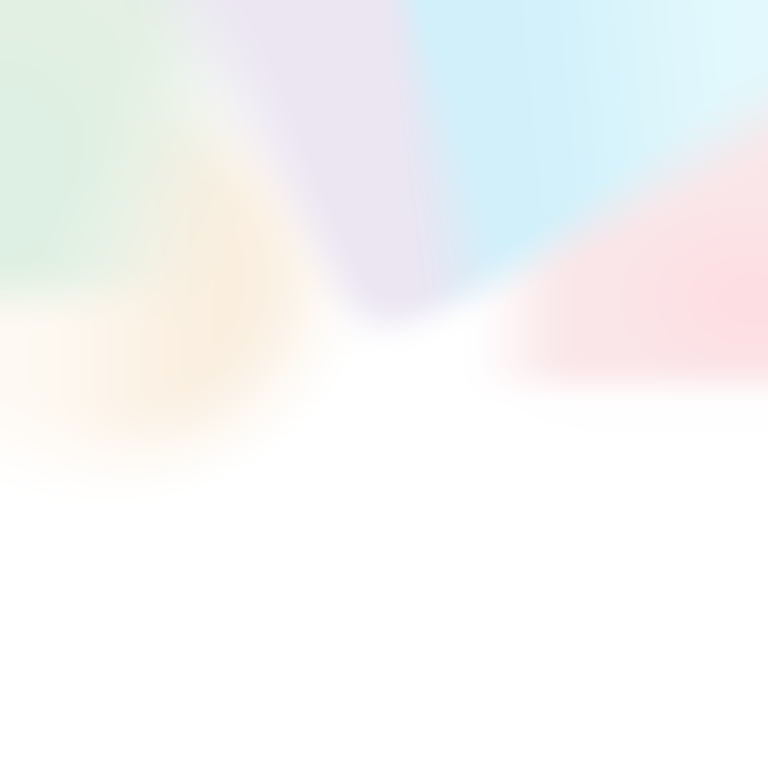
Reproduce this background procedurally as a WebGL 2 fragment shader.

```glsl
#version 300 es
precision highp float;
// Soft pastel veils spreading over the upper half of a white canvas.
// Blurred half-planes and ellipses mask each veil; the veils are then
// layered from back to front: cream, green, pink, then a lavender-blue wedge.

uniform vec2 u_resolution;
out vec4 fragColor;

// Palette
const vec3 WHITE = vec3(1.0);
const vec3 IVORY = vec3(0.997, 0.975, 0.95);
const vec3 PEACH = vec3(0.98, 0.935, 0.875);
const vec3 MINT = vec3(0.865, 0.943, 0.892);
const vec3 SAGE = vec3(0.89, 0.94, 0.89);
const vec3 LAVENDER = vec3(0.922, 0.90, 0.948);
const vec3 SKY = vec3(0.82, 0.942, 0.982);
const vec3 ICE = vec3(0.885, 0.973, 0.988);
const vec3 BLUSH = vec3(0.98, 0.902, 0.912);
const vec3 ROSE = vec3(0.992, 0.872, 0.89);

// Layout, in canvas units
const vec2 CREAM_CENTER = vec2(0.12, 0.64);
const vec2 CREAM_RADII = vec2(0.29, 0.24);
const vec2 MINT_CENTER = vec2(0.0, 0.78);
const vec2 ROSE_CENTER = vec2(0.98, 0.61);
const vec2 WEDGE_LEFT_TOP = vec2(0.265, 0.95);
const vec2 WEDGE_LEFT_LOW = vec2(0.455, 0.60);
const vec2 WEDGE_RIGHT_LOW = vec2(0.55, 0.575);
const vec2 WEDGE_RIGHT_TOP = vec2(0.90, 0.79);
const vec2 GREEN_EDGE_TOP = vec2(0.31, 1.0);
const vec2 GREEN_EDGE_LOW = vec2(0.15, 0.60);
const float GREEN_FLOOR = 0.615;
const float PINK_FLOOR = 0.50;
const float WEDGE_FLOOR = 0.575;

// Blurred step: 0 below -blur, 1 above +blur
float soft(float d, float blur) {
  return smoothstep(-blur, blur, d);
}

// Signed distance to the line a-b, positive on its left
float leftOf(vec2 p, vec2 a, vec2 b) {
  vec2 along = normalize(b - a);
  return dot(p - a, vec2(-along.y, along.x));
}

// Smooth round falloff from 1 at the centre to 0 at the radii
float glow(vec2 p, vec2 center, vec2 radii) {
  return 1.0 - smoothstep(0.0, 1.0, length((p - center) / radii));
}

void main() {
  vec2 p = gl_FragCoord.xy / u_resolution;
  float depth = 1.0 - p.y;

  // Cream ellipse, warmer toward its right side
  float creamDist = length((p - CREAM_CENTER) / CREAM_RADII);
  float cream = 1.0 - smoothstep(0.65, 1.3, creamDist);
  vec3 creamColor = mix(IVORY, PEACH, smoothstep(0.02, 0.30, p.x));
  vec3 color = mix(WHITE, creamColor, cream);

  // Green corner with a slanted right edge
  float green = soft(leftOf(p, GREEN_EDGE_LOW, GREEN_EDGE_TOP), 0.13)
              * soft(p.y - GREEN_FLOOR, 0.05);
  vec3 greenColor = mix(SAGE, MINT, glow(p, MINT_CENTER, vec2(0.25, 0.3)));
  color = mix(color, greenColor, green);

  // Pink band on the right, with a rosy core and a faint lower halo
  float pinkBody = smoothstep(0.59, 0.76, p.x) * soft(p.y - PINK_FLOOR, 0.038);
  float pinkHalo = 0.10 * smoothstep(0.55, 0.85, p.x)
                 * soft(p.y - PINK_FLOOR + 0.035, 0.07);
  vec3 pinkColor = mix(BLUSH, ROSE, glow(p, ROSE_CENTER, vec2(0.24, 0.17)));
  color = mix(color, pinkColor, max(pinkBody, pinkHalo));

  // Wedge opening upward, shared by lavender and blue
  float leftBlur = mix(0.045, 0.085, smoothstep(0.65, 1.0, p.y));
  float rightBlur = mix(0.038, 0.065, smoothstep(0.6, 1.0, p.x));
  float wedge = soft(leftOf(p, WEDGE_LEFT_TOP, WEDGE_LEFT_LOW), leftBlur)
              * soft(leftOf(p, WEDGE_RIGHT_LOW, WEDGE_RIGHT_TOP), rightBlur)
              * soft(p.y - WEDGE_FLOOR, 0.05);

  // The seam between the two hues widens with depth
  float seam = soft(p.x - 0.525 - 0.22 * depth, 0.03 + 0.14 * depth);
  vec3 blueColor = mix(SKY, ICE, smoothstep(0.66, 1.0, p.x + 0.1 * (p.y - 0.8)));
  color = mix(color, mix(LAVENDER, blueColor, seam), wedge);

  fragColor = vec4(color, 1.0);
}
```
